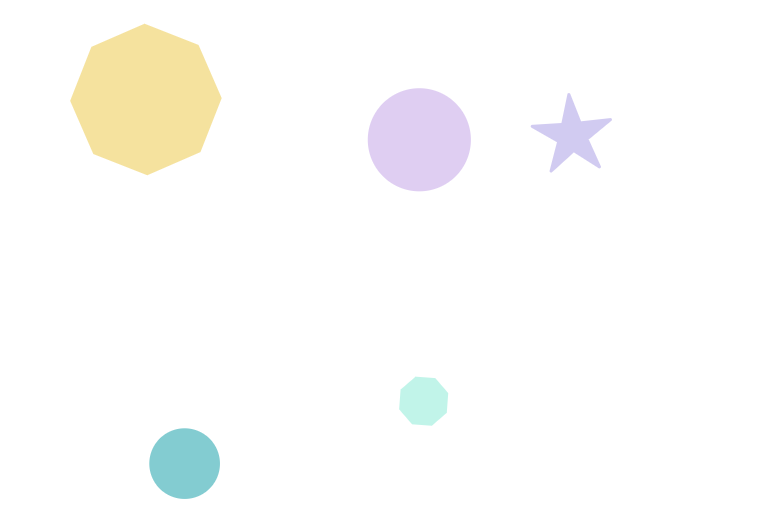
This background is drawn by a WebGL 1 fragment shader. Its source:

```glsl
precision highp float;
// Flat pastel shapes scattered on white: two octagons, two discs and a star.
// Each is a signed distance in units of the canvas height, blended over the
// background with an edge one pixel wide.

uniform vec2 u_resolution;

const float PI = 3.14159;

const vec3 WHITE = vec3(1.0);
const vec3 YELLOW = vec3(0.96, 0.885, 0.62);
const vec3 LILAC = vec3(0.873, 0.808, 0.95);
const vec3 PERIWINKLE = vec3(0.82, 0.796, 0.945);
const vec3 MINT = vec3(0.757, 0.957, 0.914);
const vec3 TEAL = vec3(0.515, 0.80, 0.82);

float disc(vec2 p, float radius) {
  return length(p) - radius;
}

// Star with its first tip at angle turn; the plane is folded into half a point
float star(vec2 p, float points, float outer, float inner, float turn) {
  float halfStep = PI / points;
  float angle = mod(atan(p.y, p.x) - turn + halfStep, 2.0 * halfStep) - halfStep;
  vec2 q = length(p) * vec2(cos(angle), abs(sin(angle)));
  vec2 tip = vec2(outer, 0.0);
  vec2 edge = inner * vec2(cos(halfStep), sin(halfStep)) - tip;
  vec2 d = q - tip;
  float along = clamp(dot(d, edge) / dot(edge, edge), 0.0, 1.0);
  float side = edge.x * d.y - edge.y * d.x;
  return length(d - edge * along) * (side > 0.0 ? -1.0 : 1.0);
}

// Regular polygon: a star whose notches lie on its straight sides
float polygon(vec2 p, float sides, float radius, float turn) {
  return star(p, sides, radius, radius * cos(PI / sides), turn);
}

vec3 paint(vec3 base, vec3 color, float dist, float pixel) {
  return mix(base, color, clamp(0.5 - dist / pixel, 0.0, 1.0));
}

void main() {
  float pixel = 1.0 / u_resolution.y;
  vec2 p = gl_FragCoord.xy * pixel;
  vec3 color = WHITE;

  // Upper row
  color = paint(color, YELLOW, polygon(p - vec2(0.285, 0.8057), 8.0, 0.148, 0.018), pixel);
  color = paint(color, LILAC, disc(p - vec2(0.819, 0.727), 0.1007), pixel);
  float tipRounding = 0.003;
  float starDist = star(p - vec2(1.118, 0.735), 5.0, 0.0805, 0.029, 0.40) - tipRounding;
  color = paint(color, PERIWINKLE, starDist, pixel);

  // Lower row
  color = paint(color, MINT, polygon(p - vec2(0.8275, 0.2164), 8.0, 0.0505, 0.32), pixel);
  color = paint(color, TEAL, disc(p - vec2(0.3606, 0.0945), 0.069), pixel);

  gl_FragColor = vec4(color, 1.0);
}
```
